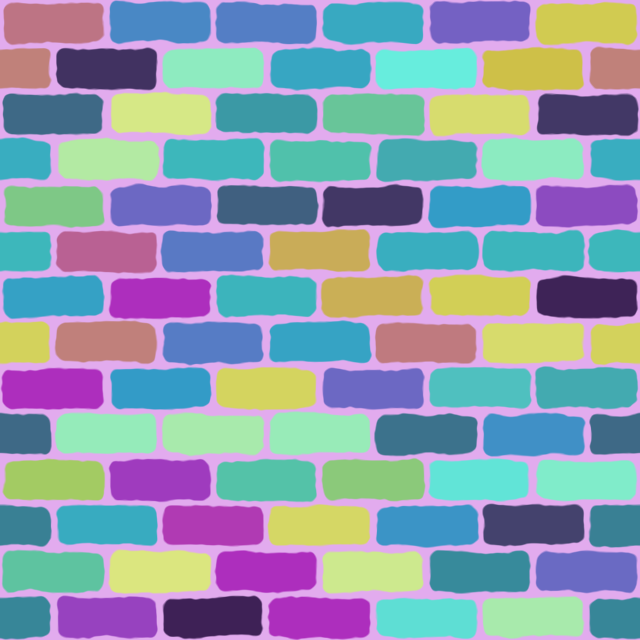
A Shadertoy shader for this pattern:

```glsl
// Running-bond wall of multicoloured, rough-edged bricks in lilac mortar.

const vec2  GRID          = vec2(6.0, 14.0);      // bricks across, courses up
const vec2  BRICK_HALF    = vec2(0.0783, 0.0308); // half size, canvas units
const float CORNER_RADIUS = 0.0135;
const float EDGE_SOFTNESS = 0.0018;
const float JITTER        = 0.0022;               // brick placement error
const float WOBBLE_SCALE  = 30.0;
const float WOBBLE_AMOUNT = 0.0060;
const float ROUGH_SCALE   = 110.0;
const float ROUGH_AMOUNT  = 0.0026;
const vec3  MORTAR        = vec3(0.885, 0.67, 0.935);

// Glaze colours, blended between neighbours.
const int  STOPS = 16;
const vec3 GLAZE[STOPS] = vec3[STOPS](
    vec3(0.68, 0.80, 0.35), vec3(0.47, 0.78, 0.55),
    vec3(0.25, 0.75, 0.72), vec3(0.20, 0.61, 0.78),
    vec3(0.50, 0.34, 0.76), vec3(0.68, 0.18, 0.74),
    vec3(0.68, 0.18, 0.74), vec3(0.73, 0.40, 0.56),
    vec3(0.77, 0.58, 0.42), vec3(0.81, 0.77, 0.27),
    vec3(0.86, 0.91, 0.51), vec3(0.60, 0.92, 0.72),
    vec3(0.40, 0.93, 0.87), vec3(0.21, 0.56, 0.62),
    vec3(0.27, 0.28, 0.44), vec3(0.24, 0.12, 0.33));

float hash(vec2 p) {
    return fract(sin(dot(p, vec2(127.1, 311.7))) * 43758.5453);
}

vec2 hash2(vec2 p) {
    return vec2(hash(p), hash(p + 57.3));
}

// Smooth value noise with two independent channels.
vec2 noise2(vec2 p) {
    vec2 i = floor(p);
    vec2 f = fract(p);
    f = f * f * (3.0 - 2.0 * f);
    vec2 low  = mix(hash2(i), hash2(i + vec2(1.0, 0.0)), f.x);
    vec2 high = mix(hash2(i + vec2(0.0, 1.0)), hash2(i + 1.0), f.x);
    return mix(low, high, f.y);
}

float roundedBox(vec2 p, vec2 halfSize, float radius) {
    vec2 q = abs(p) - halfSize + radius;
    return length(max(q, 0.0)) + min(max(q.x, q.y), 0.0) - radius;
}

vec3 glazeColor(float t) {
    float x = t * float(STOPS - 1);
    int i = min(int(x), STOPS - 2);
    return mix(GLAZE[i], GLAZE[i + 1], x - float(i));
}

void mainImage(out vec4 fragColor, in vec2 fragCoord) {
    // Brick cells, with every other course shifted by half a brick
    vec2 cell = fragCoord / iResolution.y * GRID;
    float course = floor(cell.y);
    cell.x += 0.5 * mod(course + 1.0, 2.0);
    vec2 id = vec2(mod(floor(cell.x), GRID.x), course);
    vec2 local = (fract(cell) - 0.5) / GRID;

    // Uneven placement and hand-cut outline
    vec2 seed = id * 17.0 + 5.0;
    vec2 p = local + (hash2(id + 3.7) - 0.5) * JITTER;
    p += (noise2(local * WOBBLE_SCALE + seed) - 0.5) * WOBBLE_AMOUNT;
    p += (noise2(local * ROUGH_SCALE + seed * 3.0) - 0.5) * ROUGH_AMOUNT;
    float dist = roundedBox(p, BRICK_HALF, CORNER_RADIUS);

    // Glaze over mortar
    float edge = max(EDGE_SOFTNESS, 0.75 / iResolution.y);
    float cover = 1.0 - smoothstep(-edge, edge, dist);
    vec3 color = mix(MORTAR, glazeColor(hash(id + 11.0)), cover);
    fragColor = vec4(color, 1.0);
}
```
